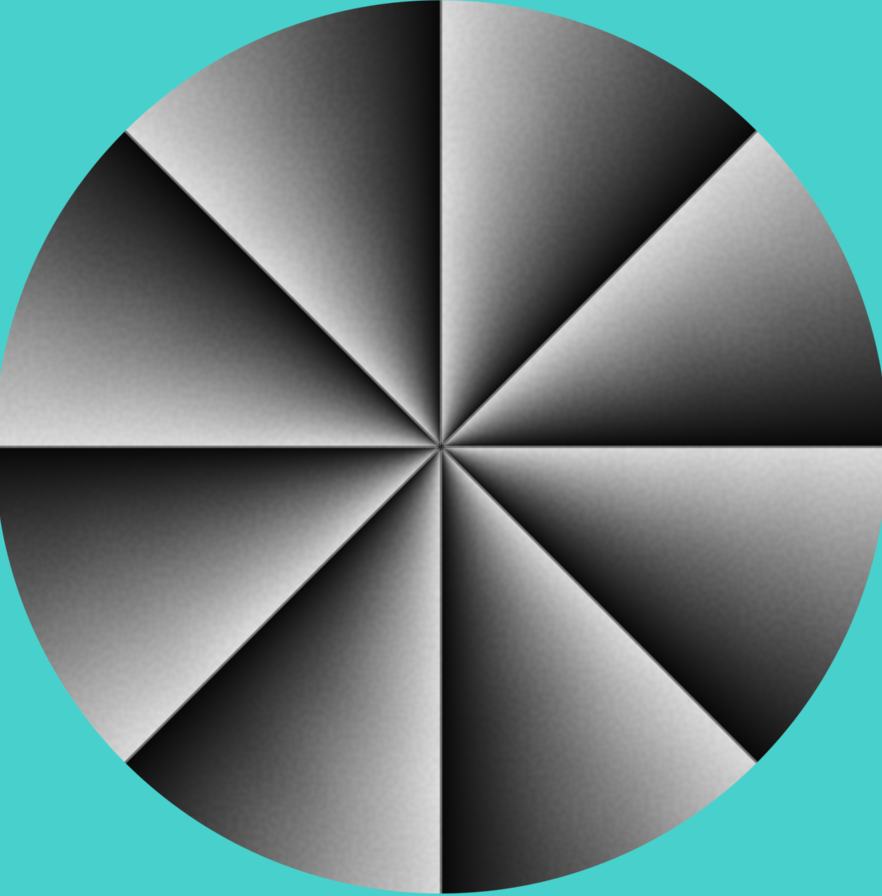
Give the GLSL for this background, as a Shadertoy shader.

```glsl
#define BACKDROP vec3(0.283, 0.82, 0.80)
#define CENTER_Y 0.5013
#define DISC_RADIUS 0.4985
#define SECTORS 8.0
#define BRIGHT 0.855
#define DARK 0.03
#define SAG 0.015
#define SEAM_WIDTH 0.0025
#define HUB_RADIUS 0.006
#define GRAIN_SCALE 150.0
#define GRAIN_AMOUNT 0.03
#define MOTTLE_AMOUNT 0.025

const float TAU = 6.2831853;

vec2 hashGradient(vec2 cell) {
    vec3 p = fract(cell.xyx * vec3(0.1031, 0.1030, 0.0973));
    p += dot(p, p.yzx + 33.33);
    float angle = TAU * fract((p.x + p.y) * p.z);
    return vec2(cos(angle), sin(angle));
}

float gradientNoise(vec2 p) {
    vec2 cell = floor(p), f = fract(p);
    vec2 u = f * f * f * (f * (f * 6.0 - 15.0) + 10.0);
    float a = dot(hashGradient(cell), f);
    float b = dot(hashGradient(cell + vec2(1, 0)), f - vec2(1, 0));
    float c = dot(hashGradient(cell + vec2(0, 1)), f - vec2(0, 1));
    float d = dot(hashGradient(cell + vec2(1, 1)), f - vec2(1, 1));
    return mix(mix(a, b, u.x), mix(c, d, u.x), u.y);
}

// Tone across one sector, clockwise from its bright side
float sectorTone(float t) {
    return mix(BRIGHT, DARK, t) - SAG * sin(0.5 * TAU * t);
}

void mainImage(out vec4 fragColor, in vec2 fragCoord) {
    float pixel = 1.0 / iResolution.y;
    vec2 p = vec2(fragCoord.x - 0.5 * iResolution.x, fragCoord.y) * pixel;
    p.y -= CENTER_Y;
    float radius = length(p);

    // Repeated angular ramps, clockwise from the top
    float turn = atan(p.x, p.y + 1e-6) / TAU;
    float t = fract(turn * SECTORS);
    float tone = sectorTone(t);

    // Soften the seams between sectors
    float seamDistance = radius * min(t, 1.0 - t) * TAU / SECTORS;
    float seam = 1.0 - smoothstep(0.0, max(SEAM_WIDTH, pixel), seamDistance);
    tone = mix(tone, t < 0.5 ? DARK : BRIGHT, 0.5 * seam);

    // Print grain, broad mottling and the dark hub
    float grain = gradientNoise(p * GRAIN_SCALE);
    float mottle = gradientNoise(p * 12.0 + 7.0);
    tone += (GRAIN_AMOUNT * grain + MOTTLE_AMOUNT * mottle) * smoothstep(0.0, 0.4, tone);
    tone *= mix(0.3, 1.0, smoothstep(0.0, HUB_RADIUS, radius));

    // Disc over the flat backdrop
    float disc = 1.0 - smoothstep(-pixel, pixel, radius - DISC_RADIUS);
    fragColor = vec4(mix(BACKDROP, vec3(tone), disc), 1.0);
}
```
